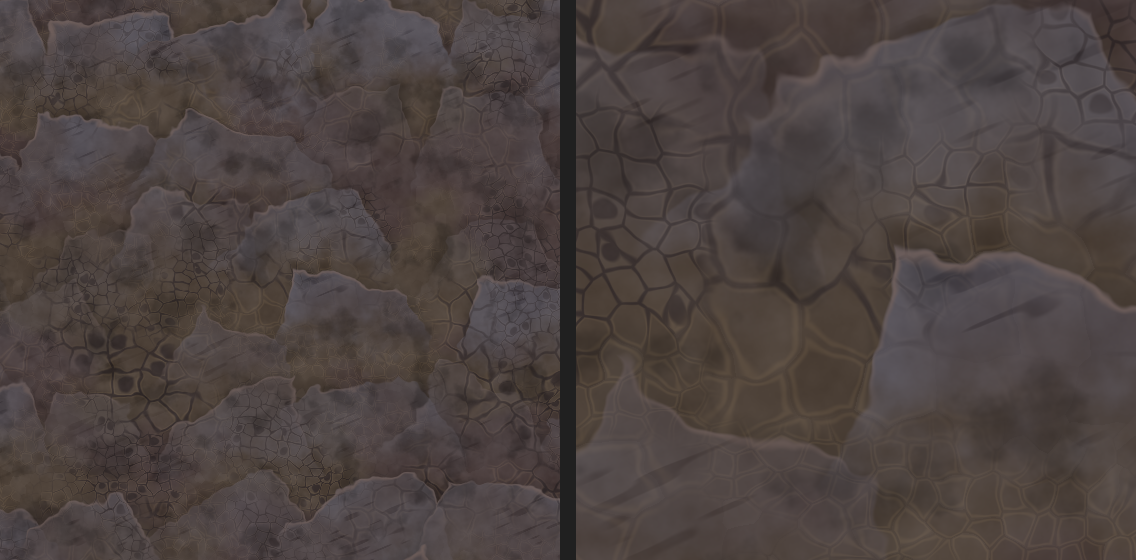
Left, the full canvas; right, a detail of the centre.
Reproduce this texture procedurally as a Shadertoy shader.

```glsl
// Weathered slate: dim brown ground packed with small rimmed pebbles, overlaid by
// blue-grey plates with thin lit upper edges that fade out downwards.
// Pebbles are Voronoi cells; plates are warped half-plane shapes on a jittered grid.

float hash(vec2 p) {
    return fract(sin(dot(p, vec2(127.1, 311.7))) * 43758.5453);
}

vec2 hash2(vec2 p) {
    return vec2(hash(p), hash(p + 37.3));
}

float noise(vec2 p) {
    vec2 i = floor(p), f = fract(p);
    f = f * f * (3.0 - 2.0 * f);
    return mix(mix(hash(i), hash(i + vec2(1, 0)), f.x),
               mix(hash(i + vec2(0, 1)), hash(i + vec2(1, 1)), f.x), f.y);
}

float fbm(vec2 p) {
    float sum = 0.0, amp = 0.5;
    for (int i = 0; i < 5; i++) {
        sum += amp * noise(p);
        p = mat2(1.6, 1.2, -1.2, 1.6) * p + 7.3;
        amp *= 0.5;
    }
    return sum / 0.97;
}

// x: distance to the nearest seed, y: gap to the second nearest, z: cell hash
vec3 voronoi(vec2 p) {
    vec2 cell = floor(p);
    vec3 res = vec3(8.0, 8.0, 0.0);
    for (int j = -1; j <= 1; j++)
    for (int i = -1; i <= 1; i++) {
        vec2 c = cell + vec2(i, j);
        float d = length(c + 0.1 + 0.8 * hash2(c) - p);
        if (d < res.x) res = vec3(d, res.x, hash(c + 5.7));
        else res.y = min(res.y, d);
    }
    return vec3(res.x, res.y - res.x, res.z);
}

vec2 direction(float angle) {
    return vec2(cos(angle), sin(angle));
}

// Ring of light and gap of shadow around each pebble, plus its own tone
vec3 pebbles(vec2 p, float gaps) {
    vec3 v = voronoi(p);
    float ring = smoothstep(0.03, 0.12, v.y) * smoothstep(0.26, 0.13, v.y);
    float gap = smoothstep(0.16, 0.03, v.y) * gaps;
    float hole = smoothstep(0.42, 0.28, v.x) * step(0.78, v.z) * gaps;
    return vec3(ring, max(gap, hole), v.z - 0.5);
}

void mainImage(out vec4 fragColor, in vec2 fragCoord) {
    vec2 uv = fragCoord / iResolution.y;
    vec2 warp = vec2(fbm(uv * 9.0), fbm(uv * 9.0 + 31.0)) - 0.5;
    vec2 rough = vec2(noise(uv * 70.0), noise(uv * 70.0 + 13.0)) - 0.5;
    float grain = fbm(uv * 55.0 + 3.0) - 0.5;
    float cloud = fbm(uv * vec2(4.0, 6.0) + 11.0);

    // Ground: olive brown drifting to a purplish brown
    vec3 color = mix(vec3(0.315, 0.268, 0.232), vec3(0.295, 0.242, 0.238),
                     smoothstep(0.42, 0.62, cloud));

    // Plates, painted from the top row down so lower ones overlap
    vec2 grid = vec2(4.0, 6.0);
    vec2 cell = floor(uv * grid);
    float cover = 0.0, lit = 0.0;
    for (int j = 1; j >= -1; j--)
    for (int i = -1; i <= 1; i++) {
        vec2 id = cell + vec2(i, j);
        vec2 rnd = hash2(id + 2.9), turn = hash2(id + 71.0);
        vec2 q = uv - (id + 0.2 + 0.6 * hash2(id + 17.0)) / grid;
        q += warp * 0.09 + rough * 0.009;
        float top = dot(q, direction(1.57 + 0.9 * (turn.x - 0.5))) - 0.045;
        float right = dot(q, direction(0.2 + 0.5 * turn.y)) - 0.07 - 0.06 * rnd.x;
        float left = dot(q, direction(2.5 + 0.5 * rnd.y)) - 0.07 - 0.06 * turn.x;
        float d = max(top, max(left, right));

        float inside = smoothstep(0.002, -0.002, d);
        float fade = smoothstep(-0.14, -0.01, q.y + 0.12 * (cloud - 0.5) + 0.05 * grain);
        float body = inside * fade * mix(0.3, 1.0, rnd.x);
        vec3 slate = mix(vec3(0.318, 0.282, 0.288), vec3(0.348, 0.332, 0.362),
                         smoothstep(0.3, 0.7, fbm(uv * 7.0 + id)));
        color *= 1.0 - 0.1 * smoothstep(0.022, 0.0, d) * (1.0 - inside) * fade;
        color = mix(color, slate, body);
        cover = mix(cover, 1.0, body);

        float patchy = noise(uv * 16.0 + id * 3.1);
        float width = 0.003 + 0.011 * patchy * patchy;
        float rim = inside * smoothstep(-width, -0.1 * width, d);
        rim *= smoothstep(-0.07, 0.03, q.y) * smoothstep(0.2, 0.55, patchy);
        lit = max(lit * (1.0 - 0.9 * body), rim * mix(0.4, 1.0, rnd.x));
    }

    // Two sizes of pebble, clearest where the ground is bare
    vec2 bent = uv + warp * 0.035 + rough * 0.006;
    float gaps = smoothstep(0.45, 0.68, fbm(uv * 8.0 + 53.0));
    float fineMix = smoothstep(0.4, 0.6, noise(uv * 11.0 + 5.0));
    vec3 pebble = mix(pebbles(bent * 24.0, gaps), pebbles(bent * 52.0, gaps), fineMix);
    float bare = 1.0 - 0.6 * cover;
    float ringMask = smoothstep(0.3, 0.65, noise(uv * 20.0 + 9.0));
    color += vec3(0.045, 0.037, 0.022) * pebble.x * ringMask * bare;
    color += 0.03 * pebble.z * bare;
    color = mix(color, vec3(0.19, 0.16, 0.165), 0.75 * pebble.y * bare);

    // Soft stains and fine mottling
    float stain = smoothstep(0.52, 0.72, fbm(uv * 24.0 + 80.0));
    color *= 1.0 - 0.16 * stain;
    color += 0.06 * grain + 0.04 * (fbm(uv * 14.0 + 21.0) - 0.5);

    // Short slanted scratches on the plates
    vec2 along = mat2(0.92, -0.39, 0.39, 0.92) * uv;
    float scratch = smoothstep(0.74, 0.9, noise(along * vec2(28.0, 170.0)));
    scratch *= smoothstep(0.45, 0.65, noise(uv * 13.0 + 44.0));
    color -= 0.055 * scratch * (0.25 + 0.75 * cover);

    // Pinkish lit edges
    color = mix(color, vec3(0.45, 0.38, 0.36), lit * (0.75 + 0.5 * grain));
    fragColor = vec4(color, 1.0);
}
```
